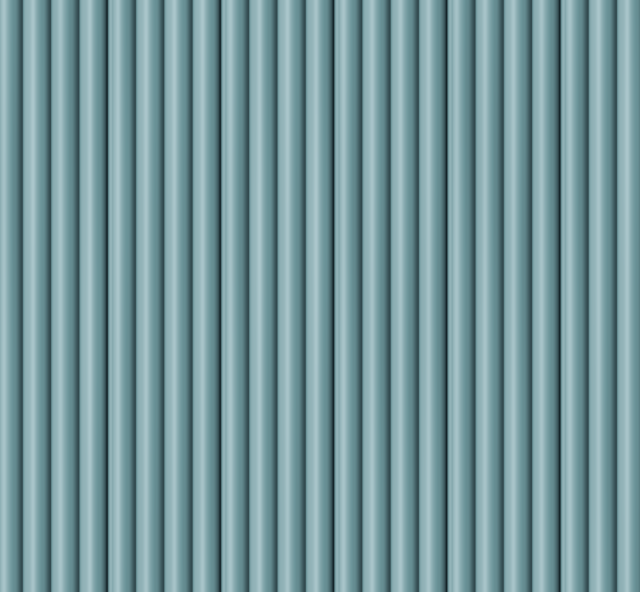
A Shadertoy shader for this pattern:

```glsl
// Vertical rounded ribs of blue-grey cladding, with a panel seam at every fourth groove.
#define RIBS 22.62
#define PHASE 0.205
#define RIBS_PER_PANEL 4.0
#define GLINT_POS 0.36
#define GLINT_WIDTH 0.09
#define GLINT_GAIN 0.09
#define SEAM_DEPTH 0.13
#define RIB_VARIATION 0.018
#define SHADE_DARK vec3(0.18, 0.27, 0.29)
#define SHADE_MID vec3(0.42, 0.58, 0.60)
#define SHADE_LIGHT vec3(0.66, 0.77, 0.79)
#define SAMPLES 6

float hash(float n) {
    return fract(sin(n * 12.99 + 4.1) * 4375.85);
}

float bell(float x, float width) {
    float d = x / width;
    return exp(-d * d);
}

// Brightness across one rib, f running from its left groove to its right one.
float ribTone(float f, float glintPos) {
    float tone = 0.57 + GLINT_GAIN * bell(f - glintPos, GLINT_WIDTH);
    tone -= 0.17 * smoothstep(0.38, 0.72, f);   // turning away from the light
    tone -= 0.22 * smoothstep(0.72, 1.02, f);   // shadow side
    return tone - 0.36 * exp(-f / 0.04);        // lit edge rising from the groove
}

// Narrow dark joint with a pale lip and a fine crease on its right.
float seamTone(float u) {
    float d = mod(u + 1.0, RIBS_PER_PANEL) - 1.0;
    return 0.03 * bell(d - 0.11, 0.04) - 0.05 * bell(d - 0.19, 0.03)
         - SEAM_DEPTH * bell(d, 0.05);
}

// Slow drift of light along the height, different for each rib.
float drift(float y, float seed) {
    return 0.006 * sin(y * 5.0 + seed * 6.28) + 0.004 * sin(y * 11.0 + seed * 17.0);
}

vec3 shade(float tone) {
    vec3 low = mix(SHADE_DARK, SHADE_MID, (tone - 0.18) / 0.24);
    vec3 high = mix(SHADE_MID, SHADE_LIGHT, (tone - 0.42) / 0.24);
    return clamp(tone < 0.42 ? low : high, 0.0, 1.0);
}

vec3 cladding(vec2 uv) {
    float u = uv.x * RIBS + PHASE;
    float f = fract(u);
    float seed = hash(floor(u));
    float tone = ribTone(f, GLINT_POS + 0.05 * (seed - 0.5)) + seamTone(u);
    float body = smoothstep(0.0, 0.2, f) * smoothstep(1.0, 0.8, f);
    tone += body * (RIB_VARIATION * (seed - 0.5) + drift(uv.y, seed));
    return shade(tone);
}

void mainImage(out vec4 fragColor, in vec2 fragCoord) {
    // Average across the pixel to smooth the groove edges.
    vec3 color = vec3(0.0);
    for (int i = 0; i < SAMPLES; i++) {
        float offset = (float(i) + 0.5) / float(SAMPLES) - 0.5;
        color += cladding((fragCoord + vec2(offset, 0.0)) / iResolution.xy);
    }
    fragColor = vec4(color / float(SAMPLES), 1.0);
}
```
